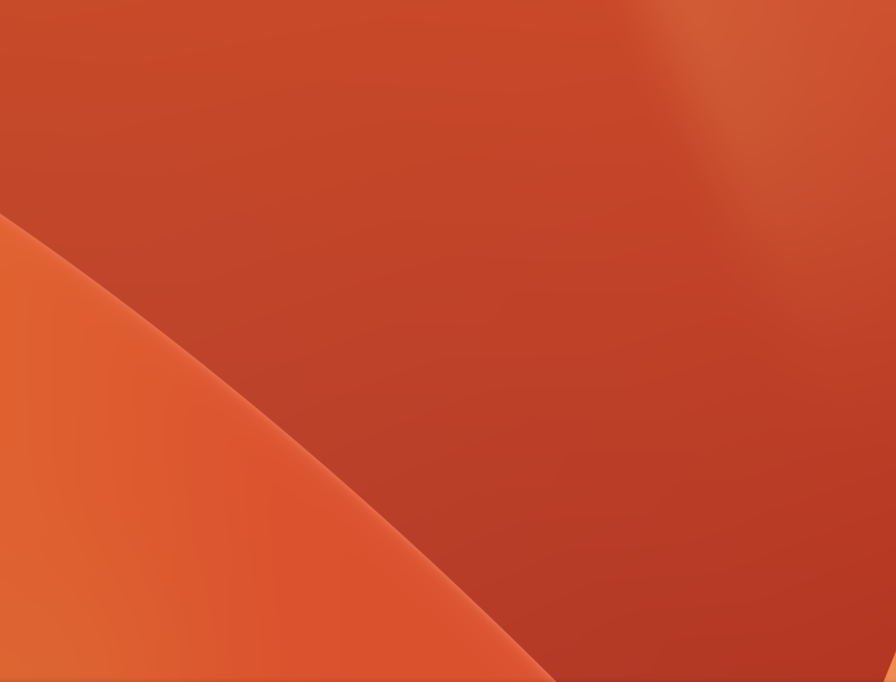
This background is drawn by a Shadertoy shader. Its source:

```glsl
// Back sheet colours at the four corners
const vec3 BACK_TOP_LEFT = vec3(0.780, 0.290, 0.160);
const vec3 BACK_TOP_RIGHT = vec3(0.790, 0.280, 0.165);
const vec3 BACK_LOW_LEFT = vec3(0.710, 0.250, 0.178);
const vec3 BACK_LOW_RIGHT = vec3(0.700, 0.212, 0.135);

// Soft beam at the upper right
const vec3 BEAM_LIGHT = vec3(0.035, 0.080, 0.045);
const float BEAM_LEFT = 0.72;
const float BEAM_LEAN = 0.31;
const float BEAM_SOFTNESS = 0.055;

// Front sheet: height = START - SLOPE * x - BEND * x * x
const float EDGE_START = 0.687;
const float EDGE_SLOPE = 0.903;
const float EDGE_BEND = 0.327;
const vec3 FRONT_LEFT = vec3(0.880, 0.385, 0.190);
const vec3 FRONT_RIGHT = vec3(0.855, 0.318, 0.180);
const vec3 FRONT_CORNER = vec3(0.860, 0.400, 0.200);
const vec3 RIM_COLOR = vec3(0.930, 0.450, 0.310);
const float RIM_WIDTH = 0.004;
const float RIM_GLOW_WIDTH = 0.018;

// Small sheet in the lower right corner
const vec3 CORNER_COLOR = vec3(0.940, 0.540, 0.330);
const float CORNER_LEFT = 0.986;
const float CORNER_LEAN = 0.31;

vec3 backSheet(vec2 uv) {
    vec3 low = mix(BACK_LOW_LEFT, BACK_LOW_RIGHT, uv.x);
    vec3 top = mix(BACK_TOP_LEFT, BACK_TOP_RIGHT, uv.x);
    float across = uv.x - BEAM_LEFT - BEAM_LEAN * (1.0 - uv.y);
    float beam = smoothstep(-BEAM_SOFTNESS, BEAM_SOFTNESS, across);
    beam *= smoothstep(0.3, 1.0, uv.y) * mix(1.0, 0.5, smoothstep(0.0, 0.28, across));
    return mix(low, top, uv.y) + BEAM_LIGHT * beam;
}

// Approximate depth inside the front sheet, in canvas heights
float frontDepth(vec2 uv, float aspect) {
    float height = EDGE_START - uv.x * (EDGE_SLOPE + EDGE_BEND * uv.x);
    float slope = (EDGE_SLOPE + 2.0 * EDGE_BEND * uv.x) / aspect;
    return (height - uv.y) / sqrt(1.0 + slope * slope);
}

vec3 frontSheet(vec2 uv, float depth) {
    vec3 color = mix(FRONT_LEFT, FRONT_RIGHT, smoothstep(-0.1, 0.42, uv.x));
    color = mix(color, FRONT_CORNER, 0.8 * exp(-dot(uv, uv) / 0.03));
    float inside = max(depth, 0.0);
    float rim = 0.65 * exp(-inside / RIM_WIDTH) + 0.35 * exp(-inside / RIM_GLOW_WIDTH);
    return mix(color, RIM_COLOR, rim);
}

float cornerDepth(vec2 uv, float aspect) {
    float slope = CORNER_LEAN * aspect;
    return (uv.x - CORNER_LEFT - CORNER_LEAN * uv.y) * aspect / sqrt(1.0 + slope * slope);
}

void mainImage(out vec4 fragColor, in vec2 fragCoord) {
    vec2 uv = fragCoord / iResolution.xy;
    float aspect = iResolution.x / iResolution.y;
    float blur = 1.0 / iResolution.y;

    // Layers from back to front
    vec3 color = backSheet(uv);
    float depth = frontDepth(uv, aspect);
    color = mix(color, frontSheet(uv, depth), smoothstep(-blur, blur, depth));
    color = mix(color, CORNER_COLOR, smoothstep(-blur, blur, cornerDepth(uv, aspect)));

    // Faint shade along the bottom
    color *= 1.0 - 0.06 * (1.0 - smoothstep(0.0, 0.008, uv.y));
    fragColor = vec4(color, 1.0);
}
```
